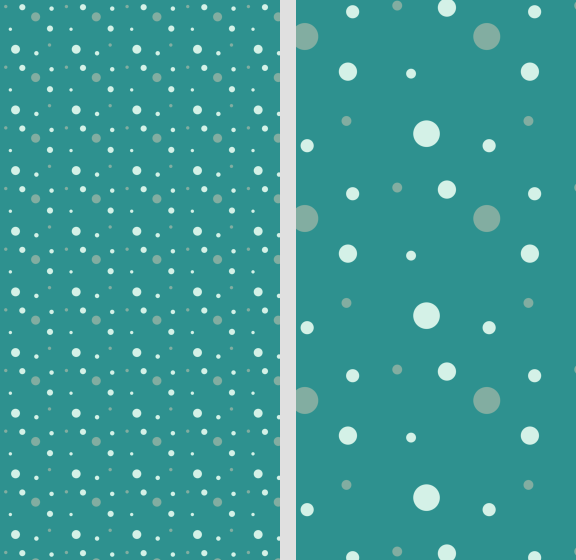
Left: the whole. Right: its middle third, enlarged.
Give the GLSL for this pattern, as a WebGL 1 fragment shader.

```glsl
precision highp float;

uniform vec2 u_resolution;

const float TILES_ACROSS = 4.616;
const vec3 TEAL = vec3(0.18, 0.57, 0.56);
const vec3 MINT = vec3(0.83, 0.945, 0.905);
const vec3 SAGE = vec3(0.51, 0.68, 0.63);

// Coverage of a dot that repeats once per unit tile, wrapping over its borders
float dotMask(vec2 p, vec2 center, float radius, float blur) {
  vec2 offset = fract(p - center + 0.5) - 0.5;
  return 1.0 - smoothstep(-blur, blur, length(offset) - radius);
}

// Large, medium and small bright dots
float mintDots(vec2 p, float blur) {
  float mask = dotMask(p, vec2(0.256, 0.812), 0.073, blur);
  mask = max(mask, dotMask(p, vec2(0.368, 0.119), 0.050, blur));
  mask = max(mask, dotMask(p, vec2(0.824, 0.471), 0.050, blur));
  mask = max(mask, dotMask(p, vec2(0.600, 0.878), 0.036, blur));
  mask = max(mask, dotMask(p, vec2(0.850, 0.142), 0.036, blur));
  return max(mask, dotMask(p, vec2(0.171, 0.482), 0.027, blur));
}

// One large and two small muted dots
float sageDots(vec2 p, float blur) {
  float mask = dotMask(p, vec2(0.587, 0.278), 0.074, blur);
  mask = max(mask, dotMask(p, vec2(0.816, 0.742), 0.027, blur));
  return max(mask, dotMask(p, vec2(0.095, 0.108), 0.027, blur));
}

void main() {
  // Tile units, measured from the top left corner
  float tileScale = TILES_ACROSS / u_resolution.x;
  vec2 fromTop = vec2(gl_FragCoord.x, u_resolution.y - gl_FragCoord.y);
  vec2 p = fromTop * tileScale;
  float blur = 0.7 * tileScale;

  vec3 color = mix(TEAL, SAGE, sageDots(p, blur));
  color = mix(color, MINT, mintDots(p, blur));
  gl_FragColor = vec4(color, 1.0);
}
```
